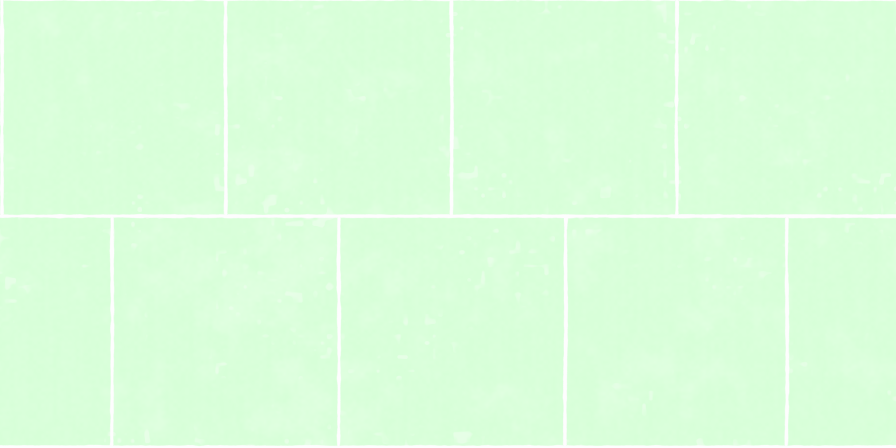
Give the GLSL for this texture, as a Shadertoy shader.

```glsl
// Pale mint square tiles in two offset rows, with thin white joints and faint chalky wear.

const vec3 GLAZE = vec3(0.842, 1.0, 0.846);
const vec3 WORN = vec3(0.888, 1.0, 0.888);
const vec3 CHALK = vec3(0.925, 0.995, 0.925);
const vec3 GROUT = vec3(0.995, 0.992, 0.995);

// Lengths are in canvas heights; the canvas is two heights wide.
const float TILE_WIDTH = 0.5;
const float COLUMNS = 4.0;
const float ROW_SHIFT = 0.25;                     // offset of the lower row
const float FIRST_JOINT = 0.0065;
const float LOW_SEAM = 0.002;
const float MID_SEAM = 0.5175;
const float JOINT_HALF = 0.0038;
const vec2 JOINT_DRIFT = vec2(0.0055, 0.0038);    // uneven spacing: lower, upper row
const vec2 DRIFT_PHASE = vec2(1.57, 0.4);
const float JOINT_BEND = 0.003;
const float EDGE_WOBBLE = 0.004;
const float EDGE_SOFTNESS = 0.0018;
const vec2 HAZE_CENTRE = vec2(0.72, 0.14);
const float HAZE_STRENGTH = 0.14;
const float CLOUD_WEAR = 0.5;

float hash(vec2 p) {
    return fract(sin(dot(p, vec2(127.1, 311.7))) * 43758.5453);
}

float noise(vec2 p) {
    vec2 i = floor(p);
    vec2 f = fract(p);
    f = f * f * (3.0 - 2.0 * f);
    float low = mix(hash(i), hash(i + vec2(1.0, 0.0)), f.x);
    float high = mix(hash(i + vec2(0.0, 1.0)), hash(i + vec2(1.0, 1.0)), f.x);
    return mix(low, high, f.y);
}

float fbm(vec2 p) {
    float sum = 0.0;
    float gain = 0.5;
    for (int i = 0; i < 4; i++) {
        sum += gain * noise(p);
        p = p * 2.1 + 17.3;
        gain *= 0.5;
    }
    return sum;
}

void mainImage(out vec4 fragColor, in vec2 fragCoord) {
    float pixel = 1.0 / iResolution.y;
    vec2 p = fragCoord / iResolution.xy * vec2(2.0, 1.0);

    // Nearest upright joint, drifting from the even grid and bending slightly
    float row = step(MID_SEAM, p.y);
    float x = p.x - FIRST_JOINT - (1.0 - row) * ROW_SHIFT;
    float joint = floor(x / TILE_WIDTH + 0.5);
    float phase = mix(DRIFT_PHASE.x, DRIFT_PHASE.y, row);
    float drift = -mix(JOINT_DRIFT.x, JOINT_DRIFT.y, row) * sin(joint * 1.5708 + phase);
    float bend = (noise(vec2(p.y * 7.0, joint + row * 9.0)) - 0.5) * JOINT_BEND;
    float across = x - joint * TILE_WIDTH - drift - bend;
    vec2 tile = vec2(mod(joint - step(across, 0.0), COLUMNS), row);

    // Distance to the joints, with hand-cut edges
    float seam = min(abs(p.y - MID_SEAM), min(abs(p.y - LOW_SEAM), abs(p.y - 1.0 - LOW_SEAM)));
    float edge = min(abs(across), seam);
    float wobble = (fbm(p * 45.0) - 0.47) * EDGE_WOBBLE;
    float distanceToGrout = edge - JOINT_HALF + wobble;

    // Soft cloudy wear, strongest around one hazy area
    vec2 away = p - HAZE_CENTRE;
    float haze = HAZE_STRENGTH * exp(-9.0 * dot(away, away));
    float tone = 0.08 * (hash(tile + 11.0) - 0.5);
    float cloud = fbm(p * 17.0 + tile * 7.0);
    float wear = CLOUD_WEAR * smoothstep(0.48, 0.85, cloud + haze + tone);

    // Fine mottling and faint upright brush marks
    float grain = noise(p * 115.0) - 0.5;
    float brush = noise(p * vec2(105.0, 9.0)) - 0.5;
    wear = clamp(wear + 0.16 + 0.26 * grain + 0.16 * brush, 0.0, 1.0);

    // Small sparse chalky scuffs, most frequent along the rims
    float rim = exp(-edge * 45.0);
    float scuff = smoothstep(0.74, 0.92, noise(p * 64.0 + 5.0) + 0.08 * rim);
    scuff *= smoothstep(0.52, 0.66, fbm(p * 10.0 + 41.0) + 0.12 * rim + 0.5 * haze);

    vec3 color = mix(GLAZE, WORN, wear);
    color = mix(color, CHALK, 0.7 * scuff);
    float blend = max(0.6 * pixel, EDGE_SOFTNESS);
    color = mix(GROUT, color, smoothstep(-blend, blend, distanceToGrout));
    fragColor = vec4(color, 1.0);
}
```
